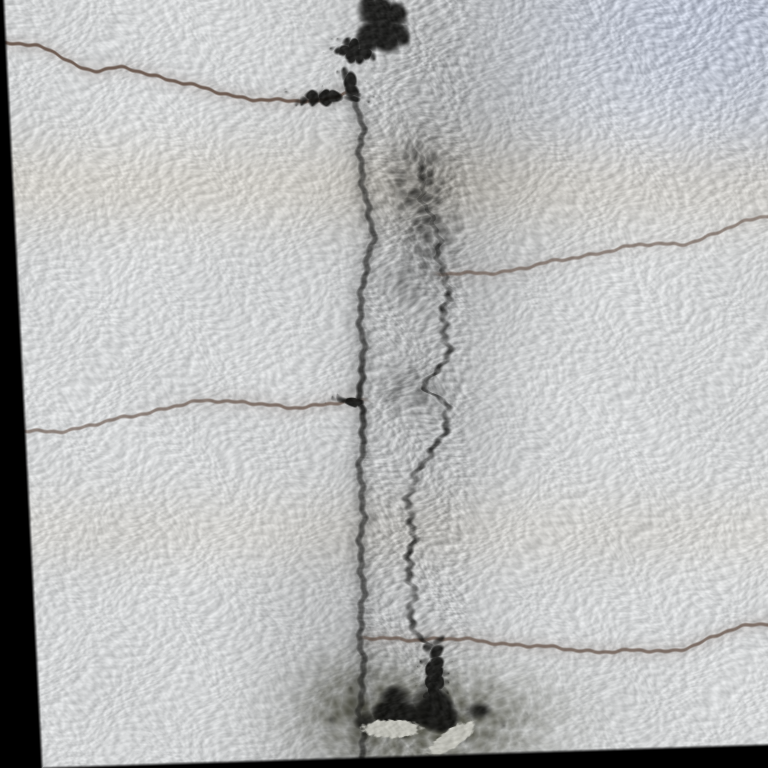
Give the GLSL for this texture, as a WebGL 1 fragment shader.

```glsl
precision highp float;
uniform vec2 u_resolution;

#define GRAIN_SCALE 88.0
#define GRAIN_DEPTH 0.13
#define JAG_SIZE 0.0045
#define CRACK_WIDTH 0.0075
#define HAIR_WIDTH 0.0038
#define EDGE_SOFT 0.003
#define PLASTER vec3(0.825, 0.832, 0.835)
#define BLUE_SHADE vec3(0.70, 0.73, 0.80)
#define SOOT vec3(0.07, 0.07, 0.065)
#define RUST vec3(0.40, 0.33, 0.29)

vec2 hash2(vec2 p) {
  return fract(sin(vec2(dot(p, vec2(127.1, 311.7)), dot(p, vec2(269.5, 183.3)))) * 43758.55);
}

// Distance to the nearest scattered cell centre
float cellular(vec2 p) {
  vec2 cell = floor(p), f = fract(p);
  float nearest = 2.0;
  for (int j = -1; j <= 1; j++)
    for (int i = -1; i <= 1; i++) {
      vec2 o = vec2(float(i), float(j));
      vec2 d = o + hash2(cell + o) - f;
      nearest = min(nearest, dot(d, d));
    }
  return sqrt(nearest);
}

float jag(float t) {
  return 0.5 * sin(t * 61.0) + 0.35 * sin(t * 137.0 + 1.3) + 0.3 * sin(t * 311.0 + 0.7);
}

float bump(float t, float centre, float width) {
  float d = (t - centre) / width;
  return exp(-d * d);
}

float blob(vec2 p, vec2 centre, vec2 radius) {
  vec2 d = (p - centre) / radius;
  return exp(-dot(d, d));
}

float ragged(float shape, float rough) {
  return smoothstep(0.32, 0.72, shape + (0.45 - rough) * 0.8);
}

float span(float t, float a, float b) {
  return smoothstep(a - 0.012, a + 0.012, t) * (1.0 - smoothstep(b - 0.012, b + 0.012, t));
}

float line(float d, float width) {
  return 1.0 - smoothstep(width * 0.15, width, abs(d));
}

void main() {
  vec2 uv = gl_FragCoord.xy / u_resolution;
  float x = uv.x, y = uv.y;

  // Embossed stucco lit from the upper left
  vec2 warp = vec2(sin(y * 47.0 + 3.0 * sin(x * 23.0)), sin(x * 53.0 + 2.0 * sin(y * 31.0)));
  vec2 q = uv + warp * 0.004;
  vec2 g = vec2(q.x + q.y * 0.45, q.y - q.x * 0.3) * GRAIN_SCALE * vec2(0.85, 1.2);
  float relief = cellular(g) - cellular(g + vec2(0.32, -0.38));
  relief += 0.5 * (cellular(g * 1.9 + 7.0) - cellular(g * 1.9 + vec2(7.5, 6.5)));
  float rough = cellular(q * 62.0 + 3.0);
  float coarse = cellular(q * 27.0 + 9.0);

  // Broad tints of the wall
  vec3 col = PLASTER;
  float blue = smoothstep(0.5, 0.95, x) * smoothstep(0.68, 1.0, y);
  col = mix(col, BLUE_SHADE, blue * 0.8);
  col *= 1.0 - 0.12 * blob(uv, vec2(0.58, 0.86), vec2(0.14, 0.3));
  col *= 1.0 - 0.13 * blob(uv, vec2(0.55, 0.45), vec2(0.10, 0.5));
  col *= 1.0 - 0.11 * blob(uv, vec2(0.42, 0.10), vec2(0.10, 0.22));
  col -= vec3(0.01, 0.025, 0.05) * (bump(y, 0.76, 0.06) + 0.6 * bump(y, 0.31, 0.05));
  col += 0.012 * sin(x * 19.0 + 2.0 * sin(y * 13.0)) * sin(y * 17.0);
  float strip = span(x, 0.47, 0.61);
  col += relief * GRAIN_DEPTH * (1.0 + 0.5 * blue + 0.6 * strip);

  // Paths of the two upright cracks
  float mainX = 0.471 + 0.017 * bump(y, 0.695, 0.035) - 0.016 * smoothstep(0.83, 0.89, y);
  float sideX = 0.545 + 0.035 * smoothstep(0.8, 0.62, y) - 0.045 * smoothstep(0.44, 0.37, y)
    + 0.03 * smoothstep(0.2, 0.14, y) - 0.025 * bump(y, 0.5, 0.018);
  float mainD = x - mainX - jag(y) * JAG_SIZE;
  float sideD = x - sideX - jag(y * 1.3 + 2.0) * JAG_SIZE * 1.5;

  // Paths of the four level cracks
  float wave = jag(x * 0.9) * JAG_SIZE * 0.6;
  float topY = 0.943 - 0.075 * smoothstep(0.0, 0.38, x) - 0.018 * bump(x, 0.115, 0.035)
    + 0.012 * smoothstep(0.4, 0.46, x);
  float midY = 0.438 + 0.04 * smoothstep(0.05, 0.29, x) - 0.01 * bump(x, 0.38, 0.04);
  float highY = 0.643 + 0.04 * smoothstep(0.6, 0.88, x) + 0.04 * smoothstep(0.88, 1.02, x);
  float lowY = 0.168 - 0.016 * smoothstep(0.56, 0.8, x) + 0.037 * smoothstep(0.86, 1.0, x);

  // Rusty hairlines with faint halos
  float topSpan = span(x, -0.1, 0.455), midSpan = span(x, 0.0, 0.475);
  float highSpan = span(x, 0.57, 1.1), lowSpan = span(x, 0.47, 1.1);
  float hair = 0.8 * line(y - topY - wave, HAIR_WIDTH) * topSpan;
  hair = max(hair, 0.65 * line(y - midY - wave, HAIR_WIDTH) * midSpan);
  hair = max(hair, 0.6 * line(y - highY - wave, HAIR_WIDTH) * highSpan);
  hair = max(hair, 0.65 * line(y - lowY - wave, HAIR_WIDTH) * lowSpan);
  float halo = bump(y, topY, 0.012) * topSpan + bump(y, midY, 0.014) * midSpan * smoothstep(0.1, 0.4, x)
    + bump(y, highY, 0.014) * highSpan * (1.2 - x) + bump(y, lowY, 0.012) * lowSpan;
  col = mix(col, RUST, clamp(halo * 0.14 + hair, 0.0, 1.0));

  // Dark upright cracks and their stains
  float mainSpan = 1.0 - smoothstep(0.88, 0.91, y);
  float dark = line(mainD, CRACK_WIDTH) * mainSpan * (0.62 + 0.2 * bump(y, 0.48, 0.05));
  dark = max(dark, 0.20 * bump(mainD, 0.0, 0.014) * mainSpan);
  dark = max(dark, line(sideD, CRACK_WIDTH) * span(y, 0.09, 0.8) * (0.8 - 0.65 * rough));
  float stain = 0.65 * blob(uv, vec2(0.545, 0.765), vec2(0.035, 0.055))
    + 0.5 * blob(uv, vec2(0.560, 0.685), vec2(0.032, 0.05))
    + 0.4 * blob(uv, vec2(0.535, 0.49), vec2(0.04, 0.028))
    + 0.25 * blob(uv, vec2(0.52, 0.63), vec2(0.03, 0.03));
  dark = max(dark, stain * smoothstep(0.75, 0.1, rough));
  dark = max(dark, stain * 0.3);

  // Soot patches at the top, the joints and the foot
  float soot = ragged(blob(uv, vec2(0.492, 0.967), vec2(0.043, 0.037)), coarse);
  soot = max(soot, ragged(blob(uv, vec2(0.463, 0.934), vec2(0.026, 0.016)), rough));
  soot = max(soot, ragged(blob(uv, vec2(0.425, 0.873), vec2(0.046, 0.010)), rough));
  soot = max(soot, ragged(blob(uv, vec2(0.453, 0.888), vec2(0.014, 0.022)), rough));
  soot = max(soot, ragged(blob(uv, vec2(0.458, 0.478), vec2(0.022, 0.007)), rough));
  soot = max(soot, ragged(blob(uv, vec2(0.545, 0.073), vec2(0.085, 0.030)), coarse));
  soot = max(soot, ragged(blob(uv, vec2(0.565, 0.12), vec2(0.015, 0.055)), rough));
  float foot = blob(uv, vec2(0.56, 0.06), vec2(0.14, 0.065)) + 0.4 * blob(uv, vec2(0.455, 0.09), vec2(0.05, 0.05));
  col = mix(col, vec3(0.27, 0.27, 0.22), clamp(foot * (1.0 - 0.75 * rough), 0.0, 0.85));
  col = mix(col, SOOT + relief * 0.06, clamp(max(dark, soot * 0.9), 0.0, 1.0));

  // Pale chips in the foot
  vec2 slant = mat2(0.83, -0.56, 0.56, 0.83) * (uv - vec2(0.588, 0.038));
  float chip = max(blob(uv, vec2(0.51, 0.051), vec2(0.042, 0.013)), blob(slant, vec2(0.0), vec2(0.04, 0.013)));
  col = mix(col, vec3(0.74, 0.74, 0.71) + relief * 0.1, smoothstep(0.35, 0.55, chip + 0.12 * relief));

  // Tilted black borders
  float inside = min(x - 0.005 - 0.05 * (1.0 - y), y - 0.032 * (x - 0.05));
  col *= smoothstep(-EDGE_SOFT, EDGE_SOFT, inside);
  gl_FragColor = vec4(clamp(col, 0.0, 1.0), 1.0);
}
```
